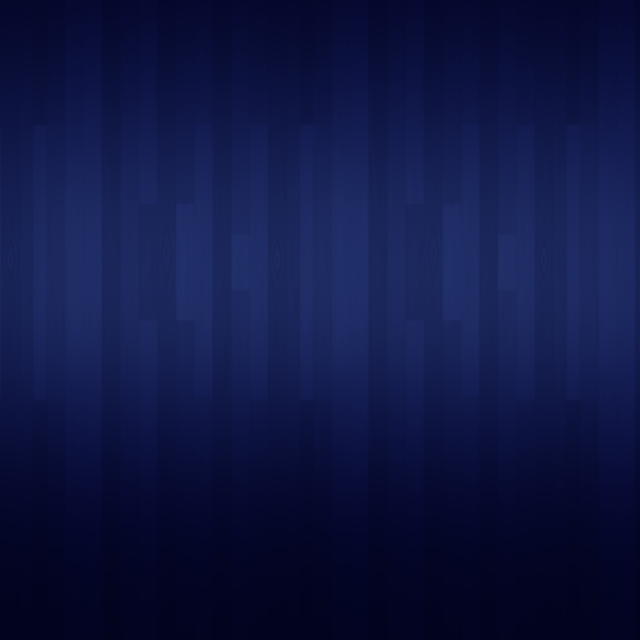
A Shadertoy shader for this texture:

```glsl
// Dark blue vertical wood planks, lit by a soft horizontal band of light.

const int BOARDS = 15;
const float PERIOD = 0.4167;          // width of one repeat of the planks
const float OFFSET = 0.1016;          // left edge of the first plank
const float WIDE = 0.9 / 13.0;        // plank widths, in periods
const float NARROW = 0.05;
const float SOFT = 0.0022;            // softness of plank edges
const float GLOW_Y = 0.575;           // height of the light band
const float GLOW_BELOW = 0.265;       // its spread down and up
const float GLOW_ABOVE = 0.305;
const float GRAIN = 0.022;
const float KNOT = 0.065;
const vec3 DEEP = vec3(0.007, 0.014, 0.118);
const vec3 BRIGHT = vec3(0.118, 0.170, 0.388);

// Brightness of each plank: outside and between its two joints
const vec2 TONE[BOARDS] = vec2[](
    vec2(1.04, 1.07), vec2(1.06, 1.06), vec2(0.91, 0.91), vec2(0.99, 0.99),
    vec2(1.04, 0.94), vec2(0.92, 0.93), vec2(0.97, 1.07), vec2(0.99, 1.05),
    vec2(0.90, 0.91), vec2(0.99, 1.07), vec2(0.95, 1.04), vec2(0.92, 0.91),
    vec2(0.95, 0.94), vec2(0.88, 1.05), vec2(0.94, 0.99));

// Heights of the lower and upper joint of each plank
const vec2 JOINT[BOARDS] = vec2[](
    vec2(0.420, 0.762), vec2(0.0, 1.0), vec2(0.0, 1.0), vec2(0.0, 1.0),
    vec2(0.499, 0.681), vec2(0.38, 0.80), vec2(0.499, 0.681), vec2(0.38, 0.805),
    vec2(0.0, 1.0), vec2(0.547, 0.633), vec2(0.375, 0.805), vec2(0.375, 0.805),
    vec2(0.0, 1.0), vec2(0.375, 0.805), vec2(0.375, 0.805));

float wrappedDistance(float a, float b) {
    return abs(fract(a - b + 0.5) - 0.5);
}

// Fine fibres that drift slowly along the plank
float grain(vec2 p, float seed) {
    float sum = 0.0;
    float weight = 0.5;
    vec2 freq = vec2(260.0, 9.0);
    for (int i = 0; i < 4; i++) {
        float drift = 1.6 * sin(p.y * freq.y * 1.7 + seed * 2.3 + p.x * 41.0);
        sum += weight * sin(p.x * freq.x + drift + seed * 5.1)
             * sin(p.y * freq.y + p.x * freq.x * 0.37 + seed * 3.7);
        freq *= vec2(1.73, 2.1);
        weight *= 0.72;
    }
    return sum;
}

// Stretched pointed rings around a knot
float knot(vec2 p, vec2 center, vec2 size) {
    vec2 q = abs(p - center) / size;
    float r = mix(length(q), q.x + q.y, 0.6);
    return sin(r * 12.0 - 1.6) * exp(-1.6 * r * r);
}

// Blends the tone and grain of the planks at a point
float planks(vec2 uv) {
    float x = fract((uv.x - OFFSET) / PERIOD);
    vec2 p = vec2(x * PERIOD, uv.y);
    float soft = SOFT / PERIOD;
    float left = 0.0;
    float shade = 0.0;
    for (int i = 0; i < BOARDS; i++) {
        float width = (i == 12 || i == 13) ? NARROW : WIDE;
        float halfWidth = 0.5 * width;
        float d = wrappedDistance(x, left + halfWidth);
        float cover = 1.0 - smoothstep(halfWidth - soft, halfWidth + soft, d);
        float inner = smoothstep(JOINT[i].x - SOFT, JOINT[i].x + SOFT, uv.y)
                    - smoothstep(JOINT[i].y - SOFT, JOINT[i].y + SOFT, uv.y);
        float tone = mix(TONE[i].x, TONE[i].y, inner);
        float seam = smoothstep(halfWidth - 2.0 * soft, halfWidth, d);
        tone += GRAIN * grain(p, float(i)) - 0.02 * seam;
        shade += cover * tone;
        left += width;
    }
    shade += KNOT * knot(p, vec2(0.796 * PERIOD, 0.595), vec2(0.013, 0.055));
    shade += 0.6 * KNOT * knot(p, vec2(0.381 * PERIOD, 0.605), vec2(0.016, 0.085));
    return shade;
}

// Light band, dimming slightly at the sides
vec3 bandLight(vec2 uv) {
    float spread = uv.y < GLOW_Y ? GLOW_BELOW : GLOW_ABOVE;
    float glow = exp(-pow(abs(uv.y - GLOW_Y) / spread, 2.1));
    float side = abs(uv.x - 0.5) * 2.0;
    glow *= 1.0 - 0.14 * pow(side, 4.0);
    vec3 level = vec3(glow, glow, pow(glow, 0.7));
    return mix(DEEP, BRIGHT, level);
}

void mainImage(out vec4 fragColor, in vec2 fragCoord) {
    vec2 uv = fragCoord / iResolution.xy;
    float shade = planks(uv);
    vec3 color = bandLight(uv) * pow(vec3(shade), vec3(1.25, 1.15, 0.9));
    fragColor = vec4(clamp(color, 0.0, 1.0), 1.0);
}
```
